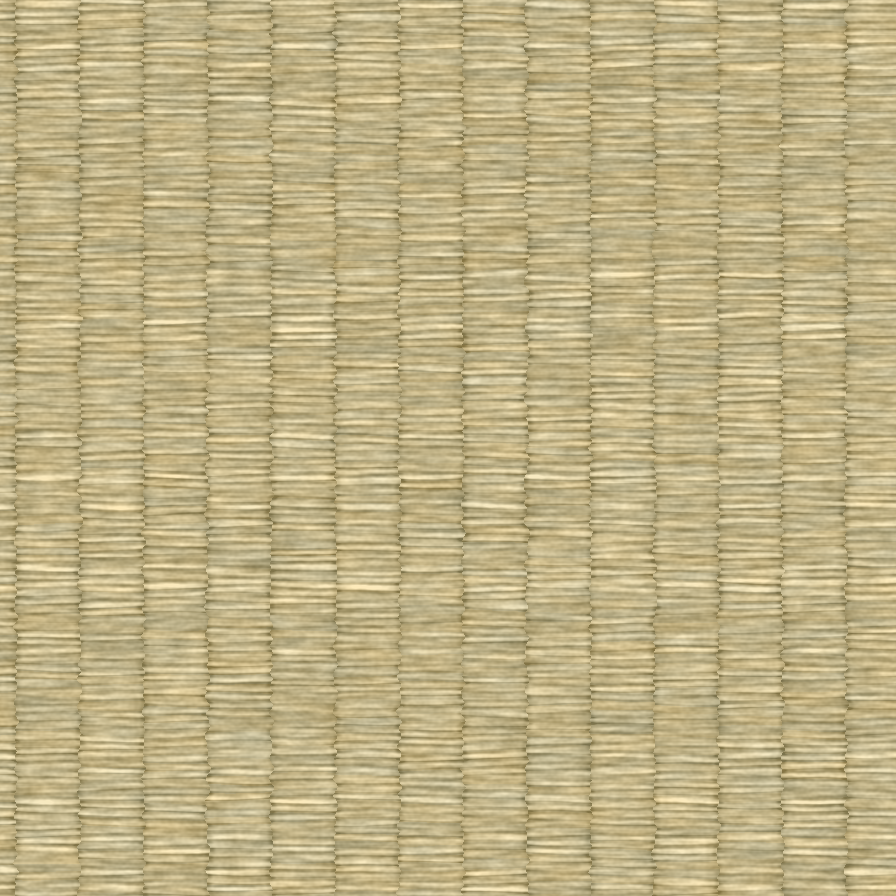
Give the GLSL for this texture, as a WebGL 2 fragment shader.

```glsl
#version 300 es
precision highp float;
// Woven rush mat: 14 vertical bands of fine horizontal reeds, about 108 per band.
// Alternate bands show alternate reeds, shifted by half a row and pinched at the
// soft seams; stretched gradient noise adds fibres, tilt and uneven spacing.
uniform vec2 u_resolution;
out vec4 fragColor;

float hash(vec2 p) {
    vec3 q = fract(p.xyx * vec3(0.1031, 0.1030, 0.0973));
    q += dot(q, q.yzx + 33.33);
    return fract((q.x + q.y) * q.z);
}

float corner(vec2 cell, vec2 offset) {
    float angle = 6.2832 * hash(cell);
    return dot(vec2(cos(angle), sin(angle)), offset);
}

float gradientNoise(vec2 p) {
    vec2 i = floor(p), f = fract(p);
    vec2 s = f * f * f * (f * (f * 6.0 - 15.0) + 10.0);
    vec2 e = vec2(1.0, 0.0);
    float low = mix(corner(i, f), corner(i + e, f - e), s.x);
    float high = mix(corner(i + e.yx, f - e.yx), corner(i + 1.0, f - 1.0), s.x);
    return mix(low, high, s.y);
}

void main() {
    vec2 p = gl_FragCoord.xy / u_resolution;

    // Bands, with ragged seams where reeds overlap
    float across = p.x * 14.03 - 0.25 + 0.09 * gradientNoise(p * vec2(6.0, 95.0));
    float band = floor(across);
    float parity = mod(band, 2.0);
    float fromCentre = abs(fract(across) - 0.5);

    // Unevenly spaced, slightly tilted reeds, shared by every second band
    float along = p.y * 108.0 + 0.5 * parity
        + 0.50 * gradientNoise(vec2(p.x * 9.0, p.y * 50.0 + parity * 61.0))
        + 0.35 * gradientNoise(vec2(band * 0.37, p.y * 20.0));
    float row = floor(along);
    float v = fract(along) - 0.5;
    float shared = hash(vec2(row, parity * 53.0 + 7.0));
    float single = hash(vec2(row + 19.0, band + 31.0));
    float reed = mix(shared, single, 0.45);

    // Rounded reed, narrower near the seams, with a shadow along its lower side
    float pinch = smoothstep(0.28, 0.50, fromCentre);
    float halfWidth = mix(0.50, 0.40, pinch);
    float body = 1.0 - smoothstep(0.06, halfWidth, abs(v));
    float shadow = 1.0 - smoothstep(0.0, 0.16, abs(v + 0.36));
    float tone = 0.32 + body * (0.10 + 0.46 * reed) - 0.30 * shadow * single;

    // Occasional pale, glossy reeds
    tone += 0.22 * smoothstep(0.86, 1.0, shared) * body * (1.0 - pinch);

    // Fine fibres of several lengths and faint fading
    tone += 0.50 * gradientNoise(vec2(p.x * 15.0 + band * 3.7, p.y * 235.0));
    tone += 0.36 * gradientNoise(vec2(p.x * 48.0, p.y * 205.0) + 90.0);
    tone += 0.16 * gradientNoise(p * vec2(170.0, 250.0) + 31.0);
    tone += 0.08 * gradientNoise(vec2(p.x * 5.0, p.y * 30.0) + 17.0);

    // Soft olive seam with broken, dark stitches between reeds
    float seam = smoothstep(0.41, 0.50, fromCentre + 0.04 * (single - 0.5));
    float stitch = smoothstep(0.10, 0.45, abs(v));
    tone -= 0.05 * pinch + seam * (0.14 + 0.30 * stitch * single);

    // Straw colours, drifting between golden and grey-green
    vec3 darkStraw = vec3(0.60, 0.55, 0.38);
    vec3 paleStraw = vec3(0.93, 0.87, 0.70);
    vec3 color = mix(darkStraw, paleStraw, clamp(tone, -0.3, 1.15));
    float warmth = 0.5 * (hash(vec2(row + 71.0, band + 3.0)) - 0.5)
        + 0.5 * gradientNoise(vec2(across * 1.5, p.y * 60.0) + 43.0);
    color += warmth * vec3(0.050, 0.005, -0.055);
    fragColor = vec4(clamp(color, 0.0, 1.0), 1.0);
}
```
